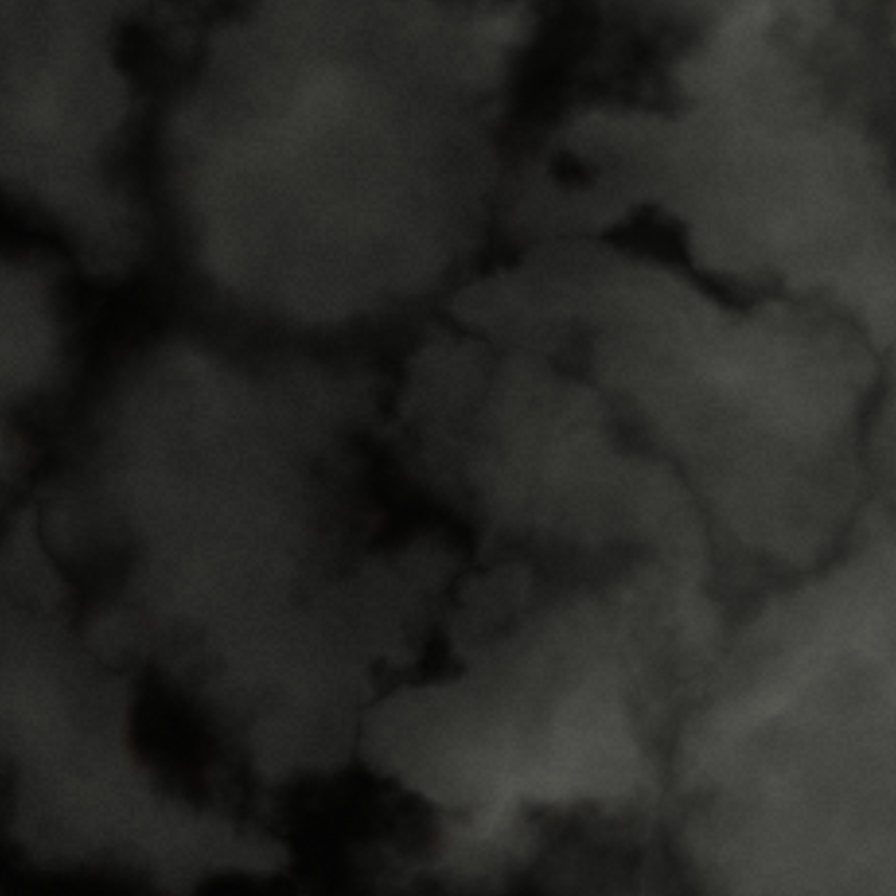
Give the GLSL for this texture, as a WebGL 2 fragment shader.

```glsl
#version 300 es
precision highp float;
// Dim grey-olive smoke, split into soft billows by ragged black veins.

#define CELLS 2.9          // billows across the canvas
#define WARP 0.85          // how far the veins wander
#define RAGGED 0.36        // roughness of the vein edges
#define VEIN_THIN 0.12     // narrowest vein, in cell units
#define VEIN_WIDE 0.32     // widest vein, in cell units
#define HALO 0.36          // soft dimming that surrounds the veins
#define LEFT_TONE 0.165    // billow tone on the left
#define RIGHT_TONE 0.295   // billow tone on the right
#define MOTTLE 0.75        // cloudy variation inside billows
#define GRAIN 0.018        // fine surface grain
#define SMOKE_TINT vec3(0.99, 1.0, 0.93)
#define RUST_TINT vec3(0.030, 0.006, 0.0)

out vec4 fragColor;
uniform vec2 u_resolution;

vec2 hash2(vec2 p) {
    vec3 q = fract(p.xyx * vec3(0.1031, 0.1030, 0.0973));
    q += dot(q, q.yzx + 33.33);
    return fract((q.xx + q.yz) * q.zy);
}

float noise(vec2 p) {
    vec2 cell = floor(p), f = fract(p);
    f = f * f * f * (f * (f * 6.0 - 15.0) + 10.0);
    float low = mix(hash2(cell).x, hash2(cell + vec2(1, 0)).x, f.x);
    float high = mix(hash2(cell + vec2(0, 1)).x, hash2(cell + vec2(1, 1)).x, f.x);
    return mix(low, high, f.y);
}

float fbm(vec2 p) {
    const mat2 turn = mat2(0.8, 0.6, -0.6, 0.8);
    float sum = 0.0, amp = 0.516;
    for (int i = 0; i < 5; i++) {
        sum += amp * noise(p);
        p = turn * p * 2.03 + 17.3;
        amp *= 0.5;
    }
    return sum;
}

// Distance to the nearest border between scattered cells
float borderDistance(vec2 p) {
    vec2 home = floor(p), f = fract(p), nearest = vec2(0.0);
    float best = 8.0;
    for (int y = -1; y <= 1; y++)
    for (int x = -1; x <= 1; x++) {
        vec2 offset = vec2(x, y);
        vec2 r = offset + hash2(home + offset) - f;
        if (dot(r, r) < best) { best = dot(r, r); nearest = r; }
    }
    float border = 8.0;
    for (int y = -2; y <= 2; y++)
    for (int x = -2; x <= 2; x++) {
        vec2 offset = vec2(x, y);
        vec2 r = offset + hash2(home + offset) - f;
        vec2 gap = r - nearest;
        if (dot(gap, gap) > 1e-4)
            border = min(border, dot(0.5 * (r + nearest), normalize(gap)));
    }
    return border;
}

void main() {
    vec2 uv = gl_FragCoord.xy / u_resolution;

    // Bent cell layout with torn edges
    vec2 bend = vec2(fbm(uv * 4.0 + 3.7), fbm(uv * 4.0 + 41.2)) - 0.5;
    float border = borderDistance(uv * CELLS + WARP * bend + 20.0);
    float halo = smoothstep(-0.05, 0.5, border);
    border += RAGGED * (fbm(uv * 11.0 + 8.0) - 0.5);

    // Veins swell into black pools and fade out elsewhere
    float pool = smoothstep(0.44, 0.74, fbm(uv * 4.2 + 60.0) + 0.12 * (0.5 - uv.x));
    float width = mix(VEIN_THIN, VEIN_WIDE, pool);
    float open = smoothstep(-0.07, width, border - 0.03 * pool);
    float strength = smoothstep(0.32, 0.66, fbm(uv * 2.6 + 90.0) + 0.22 * (0.5 - uv.x));
    float shade = mix(1.0, open, mix(0.35, 0.96, strength));
    shade *= 1.0 - HALO * (1.0 - halo) * mix(0.5, 1.0, strength);

    // Broad light from the right, with cloudy mottling
    float side = uv.x + 1.1 * (fbm(uv * 2.2 + 130.0) - 0.5);
    float tone = mix(LEFT_TONE, RIGHT_TONE, smoothstep(0.1, 0.85, side));
    float cloud = 0.6 * fbm(uv * 6.0 + bend + 170.0) + 0.4 * fbm(uv * 19.0 + 2.0 * bend + 250.0);
    tone *= 1.0 + MOTTLE * (cloud - 0.5);
    tone = mix(0.012, tone, shade);

    // Fine grain and a faint rust on some vein rims
    tone += GRAIN * (noise(uv * 230.0) - 0.5) * (0.3 + shade);
    float rim = open * (1.0 - open) * smoothstep(0.60, 0.78, fbm(uv * 14.0 + 210.0));
    vec3 colour = SMOKE_TINT * tone + RUST_TINT * 2.5 * rim * strength;

    fragColor = vec4(clamp(colour, 0.0, 1.0), 1.0);
}
```
